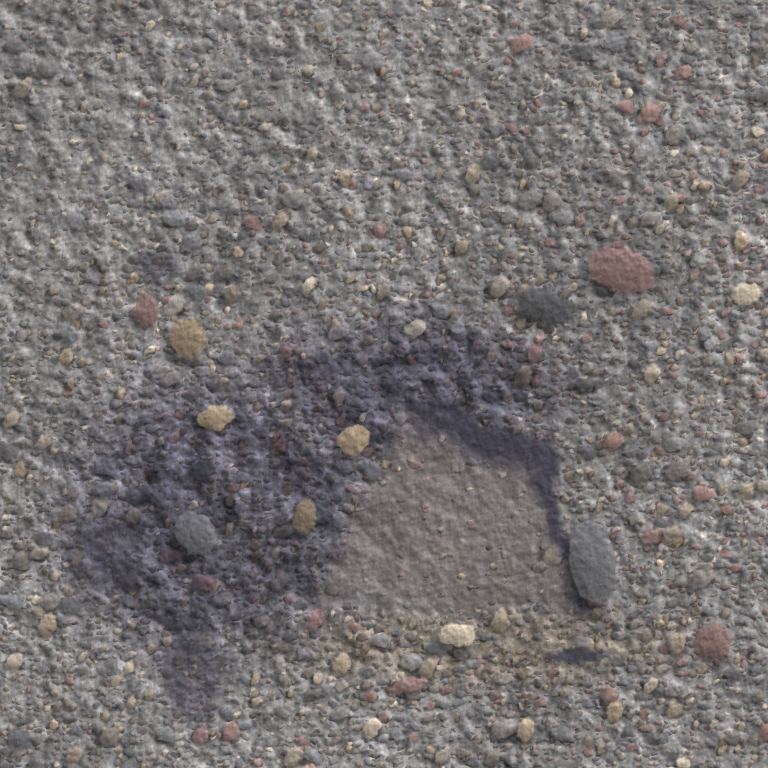
A WebGL 1 fragment shader for this texture:

```glsl
precision highp float;
// Weathered gravel road with a shallow broken hollow right of centre.
// Embossed value noise forms the ground; hashed cells scatter lit pebbles;
// half planes cut the hollow, and a few larger stones sit around it.
uniform vec2 u_resolution;
const vec2 LIGHT = vec2(0.55, 0.83);
const float SOFT = 0.0019;
const float BLEND = 0.85;
const float RELIEF = 1.2;
const float ROUGH = 0.65;
const vec3 ROAD = vec3(0.475, 0.465, 0.465);
const vec3 RUBBLE_DIM = vec3(0.67, 0.67, 0.75);
const vec3 FLOOR = vec3(0.435, 0.41, 0.405);
const vec3 SHADE = vec3(0.235, 0.23, 0.28);
const vec3 EARTH = vec3(0.52, 0.475, 0.42);
const vec3 TAN = vec3(0.62, 0.55, 0.46);
const vec3 ROSE = vec3(0.56, 0.455, 0.44);
const vec3 PALE = vec3(0.77, 0.72, 0.64);
const vec3 SLATE = vec3(0.46, 0.46, 0.475);
vec3 hash3(vec2 p) {
  vec3 q = fract(p.xyx * vec3(0.1031, 0.1030, 0.0973));
  q += dot(q, q.yxz + 33.33);
  return fract((q.xxy + q.yzz) * q.zyx);
}
float noise(vec2 p) {
  vec2 c = floor(p), f = fract(p);
  f = f * f * (3.0 - 2.0 * f);
  return mix(mix(hash3(c).x, hash3(c + vec2(1, 0)).x, f.x),
             mix(hash3(c + vec2(0, 1)).x, hash3(c + 1.0).x, f.x), f.y);
}
float fbm(vec2 p) {
  float sum = 0.0, amp = 0.5;
  for (int i = 0; i < 4; i++) {
    sum += amp * noise(p);
    p = mat2(1.6, 1.2, -1.2, 1.6) * p + 7.3;
    amp *= 0.55;
  }
  return sum;
}
// Slope of the noise surface towards the light
float emboss(vec2 p) { return fbm(p) - fbm(p + LIGHT * 0.5); }
// Soft elliptical mask: 1 at the centre, 0 at the rim
float blob(vec2 p, vec2 centre, vec2 radii) {
  return 1.0 - smoothstep(0.35, 1.0, length((p - centre) / radii));
}
// Signed distances to the hollow: x = upper wall, y = right wall, z = whole
vec3 hollow(vec2 p) {
  float top = dot(p - vec2(0.53, 0.468), vec2(0.35, 0.937));
  float right = dot(p - vec2(0.725, 0.39), vec2(0.98, 0.196));
  float left = dot(p - vec2(0.42, 0.25), vec2(-0.886, 0.464));
  return vec3(top, right, max(max(top, right), max(left, 0.2 - p.y)));
}
// One faceted stone and its shadow; d is measured from its centre
void stone(inout vec3 col, vec2 d, vec2 radii, float angle, vec3 tint) {
  float c = cos(angle), s = sin(angle), size = min(radii.x, radii.y), edge = SOFT / size;
  vec2 e = mat2(c, -s, s, c) * d / radii, a = abs(e);
  float shape = mix(length(e), max(a.x + 0.35 * a.y, a.y + 0.35 * a.x), 0.6);
  float shadow = length((d + LIGHT * size * 0.5) / radii);
  col *= 1.0 - 0.38 * (1.0 - smoothstep(0.6, 1.4, shadow));
  float lit = 0.97 + 0.23 * clamp(dot(d / radii, LIGHT), -1.0, 1.0);
  col = mix(col, tint * lit, BLEND * (1.0 - smoothstep(1.0 - edge, 1.0 + edge, shape)));
}
// Scattered pebbles, one candidate per cell
void pebbles(inout vec3 col, vec2 p, float scale, float density, float seed) {
  vec2 squash = vec2(0.85, 1.15) * scale, cell = floor(p * squash);
  for (int j = -1; j <= 1; j++) for (int i = -1; i <= 1; i++) {
    vec2 id = cell + vec2(i, j);
    vec3 h = hash3(id + seed), k = hash3(id + seed + 57.0);
    vec2 centre = (id + 0.2 + 0.6 * h.xy) / squash;
    float bare = 1.0 - smoothstep(-0.02, 0.02, hollow(centre).z);
    float sparse = smoothstep(0.45, 1.1, centre.y - 0.5 * centre.x + 0.2);
    if (h.z < density * (1.0 - 0.85 * bare) * (1.0 - 0.55 * sparse)) {
      vec3 tint = mix(SLATE, TAN, k.x * k.x) * (0.82 + 0.36 * h.y);
      tint = mix(tint, ROSE, step(0.98 - 0.16 * centre.x, k.y));
      tint = mix(tint, PALE, step(k.y, 0.0004 * scale));
      vec2 radii = mix(0.2, 0.4, k.z) / scale * vec2(1.25, 0.85);
      stone(col, p - centre, radii, k.x * 2.0 - 0.6, tint);
    }
  }
}
void main() {
  vec2 uv = gl_FragCoord.xy / u_resolution;
  vec2 p = uv + 0.011 * (vec2(fbm(uv * 70.0), fbm(uv * 70.0 + 31.0)) - 0.5);
  vec3 hole = hollow(p + 0.045 * (vec2(noise(uv * 19.0), noise(uv * 19.0 + 9.0)) - 0.5));
  float inside = 1.0 - smoothstep(-0.02, 0.015, hole.z);
  float rubble = blob(p, vec2(0.29, 0.33), vec2(0.29, 0.25));
  rubble = max(rubble, blob(p, vec2(0.52, 0.49), vec2(0.29, 0.13)));
  // Ground, then pebbles from fine to coarse
  vec3 col = mix(ROAD, EARTH, 0.7 * blob(p, vec2(0.62, 0.16), vec2(0.36, 0.07)));
  col = mix(col, FLOOR, inside);
  vec2 g = mat2(0.9, 0.3, -0.35, 0.95) * uv * 52.0;
  col *= 1.0 + emboss(g) * RELIEF * (1.0 - 0.6 * inside);
  pebbles(col, p, 105.0, 0.60, 3.0);
  pebbles(col, p, 58.0, 0.45, 41.0);
  pebbles(col, p, 30.0, 0.25, 83.0);
  // Broad tone: patchy brightness, dim rubble, dark pockets
  col *= 0.85 + 0.34 * fbm(uv * 6.0);
  float dim = rubble * (0.6 + 0.75 * fbm(uv * 13.0)) * (1.0 - 0.75 * inside);
  col *= mix(vec3(1.0), RUBBLE_DIM, dim) * (1.0 + 1.1 * rubble * emboss(uv * 22.0));
  float pocket = max(blob(p, vec2(0.25, 0.12), vec2(0.06, 0.09)), blob(p, vec2(0.14, 0.28), vec2(0.07, 0.07)));
  pocket = 0.6 * max(pocket, blob(p, vec2(0.2, 0.655), vec2(0.04, 0.03)));
  // Shadow under the broken rim, and the crack in the lower lip
  float upper = smoothstep(-0.05, -0.012, hole.x) * (1.0 - smoothstep(0.0, 0.03, hole.x));
  upper *= smoothstep(0.48, 0.6, p.x) * (1.0 - smoothstep(0.71, 0.745, p.x));
  float side = smoothstep(-0.03, -0.008, hole.y) * (1.0 - smoothstep(0.0, 0.015, hole.y));
  side *= smoothstep(0.18, 0.22, p.y) * (1.0 - smoothstep(0.39, 0.43, p.y));
  float crack = blob(p, vec2(0.75, 0.145), vec2(0.055, 0.012));
  col = mix(col, SHADE, 0.85 * max(max(upper, side), max(crack, pocket)));
  // Larger stones around the hollow
  stone(col, p - vec2(0.245, 0.56), vec2(0.024, 0.027), 0.5, TAN * 0.88);
  stone(col, p - vec2(0.191, 0.594), vec2(0.015, 0.021), 0.2, ROSE * 0.9);
  stone(col, p - vec2(0.28, 0.456), vec2(0.023, 0.016), 0.3, TAN);
  stone(col, p - vec2(0.46, 0.427), vec2(0.021, 0.02), 0.5, TAN);
  stone(col, p - vec2(0.254, 0.306), vec2(0.025, 0.03), 0.4, SLATE * 0.9);
  stone(col, p - vec2(0.397, 0.328), vec2(0.016, 0.022), -0.3, TAN * 0.8);
  stone(col, p - vec2(0.771, 0.268), vec2(0.031, 0.056), 0.15, SLATE * 0.93);
  stone(col, p - vec2(0.595, 0.173), vec2(0.025, 0.015), 0.0, PALE);
  stone(col, p - vec2(0.531, 0.108), vec2(0.026, 0.01), 0.3, ROSE);
  stone(col, p - vec2(0.93, 0.164), vec2(0.024, 0.022), 0.2, ROSE * 0.9);
  stone(col, p - vec2(0.81, 0.648), vec2(0.046, 0.029), -0.3, ROSE * 0.92);
  stone(col, p - vec2(0.973, 0.618), vec2(0.021, 0.013), 0.2, PALE);
  stone(col, p - vec2(0.71, 0.602), vec2(0.036, 0.022), -0.3, SLATE * 0.72);
  col *= 1.05 + ROUGH * emboss(uv * 120.0);
  gl_FragColor = vec4(clamp(col, 0.0, 1.0), 1.0);
}
```
